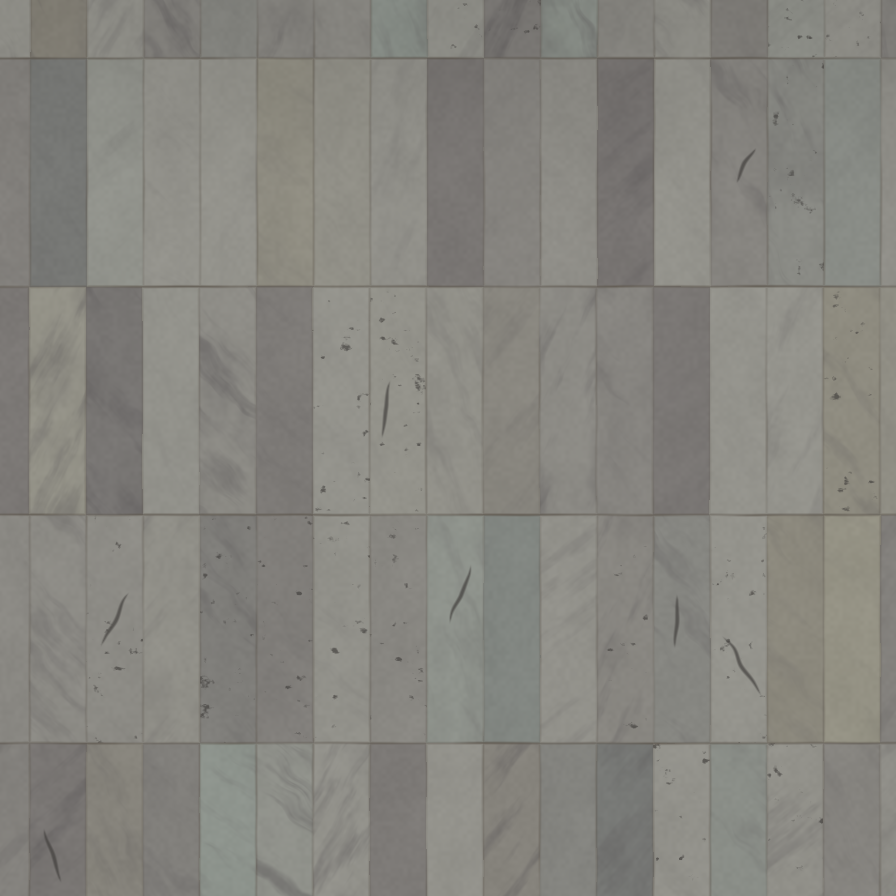
Write a three.js fragment shader that draws this texture.

```glsl
// Wall of narrow upright stone tiles in straight rows, in muted greys.
// A grid gives each tile a hashed tone and tint; stretched noise adds veins,
// and a few tiles get cracks or specks. Thin uneven joints separate them.

#define TILE vec2(0.0633, 0.2548)     // tile width and height
#define ORIGIN vec2(0.0325, 0.1706)   // a corner of the grid
#define JOINT_WIDTH 0.0011            // half width of a joint
#define EDGE_SOFT 0.0016              // smoothing of edges
#define VEIN_DEPTH 0.62
#define CRACK_CHANCE 0.13
#define SPECK_CHANCE 0.16
#define LIGHT_STONE vec3(0.578, 0.575, 0.548)
#define DARK_STONE vec3(0.452, 0.436, 0.430)
#define VEIN_COLOR vec3(0.365, 0.352, 0.355)
#define CRACK_COLOR vec3(0.265, 0.255, 0.245)
#define JOINT_COLOR vec3(0.375, 0.350, 0.315)

varying vec2 vUv;

float hash(vec2 p) {
  vec3 q = fract(vec3(p.xyx) * 0.1031);
  q += dot(q, q.yzx + 33.33);
  return fract((q.x + q.y) * q.z);
}

float noise(vec2 p) {
  vec2 i = floor(p), f = fract(p);
  f = f * f * (3.0 - 2.0 * f);
  return mix(mix(hash(i), hash(i + vec2(1.0, 0.0)), f.x),
             mix(hash(i + vec2(0.0, 1.0)), hash(i + 1.0), f.x), f.y);
}

float fbm(vec2 p) {
  float sum = 0.0, amp = 0.53;
  for (int i = 0; i < 4; i++) {
    sum += amp * noise(p);
    p = p * 2.03 + 17.3;
    amp *= 0.5;
  }
  return sum;
}

vec2 turn(vec2 p, float a) {
  float c = cos(a), s = sin(a);
  return vec2(c * p.x + s * p.y, c * p.y - s * p.x);
}

// Tone and tint of one tile
vec3 stoneColor(vec2 id) {
  vec3 color = mix(LIGHT_STONE, DARK_STONE, 0.9 * pow(hash(id + 3.0), 2.1));
  float tint = hash(id + 41.0);
  color += vec3(0.008, 0.002, -0.026) * smoothstep(0.72, 1.0, tint);
  color += vec3(-0.026, 0.002, 0.002) * smoothstep(0.22, 0.0, tint);
  return color;
}

// Slanted soft veins and cloudy stains, stronger in some tiles
float veins(vec2 p, vec2 id) {
  float side = hash(id + 11.0) < 0.5 ? -1.0 : 1.0;
  float angle = side * mix(0.35, 0.95, hash(id + 12.0));
  vec2 seed = id * 7.31 + 50.0;
  vec2 q = turn(p + 0.008 * (noise(p * 45.0 + seed) - 0.5), angle);
  float streak = smoothstep(0.49, 0.82, fbm(q * vec2(58.0, 11.0) + seed));
  float cloud = smoothstep(0.48, 0.85, fbm(p * vec2(24.0, 14.0) + seed + 9.0));
  float strength = mix(0.12, 1.0, pow(hash(id + 13.0), 2.0));
  return strength * (0.75 * streak + 0.45 * cloud);
}

// One tapered slanted crack
float crack(vec2 p, vec2 id) {
  float angle = (hash(id + 21.0) - 0.6) * 1.5;
  p -= (vec2(hash(id + 22.0), hash(id + 23.0)) - 0.5) * TILE * vec2(0.5, 0.6);
  p = turn(p, angle);
  p.x += 0.005 * (noise(vec2(p.y * 45.0, id.x + 30.0)) - 0.5);
  float halfLength = mix(0.022, 0.042, hash(id + 24.0));
  float along = clamp(abs(p.y) / halfLength, 0.0, 1.0);
  float width = 0.0021 * (1.0 - along * along);
  float line = 1.0 - smoothstep(width - EDGE_SOFT, width + EDGE_SOFT, abs(p.x));
  return line * (1.0 - smoothstep(0.75, 1.0, along));
}

void main() {
  // Tile grid, with each row slightly shifted
  vec2 grid = (vUv - ORIGIN) / TILE;
  grid.x += 0.05 * (hash(vec2(floor(grid.y), 5.0)) - 0.5);
  grid += 0.0009 * (vec2(noise(vUv * 30.0), noise(vUv * 24.0 + 8.0)) - 0.5) / TILE;
  vec2 id = floor(grid) + 20.0;
  vec2 cell = fract(grid);
  vec2 local = (cell - 0.5) * TILE;

  // Stone face
  vec3 color = stoneColor(id);
  color = mix(color, VEIN_COLOR, VEIN_DEPTH * veins(local, id));
  color += 0.030 * (fbm(vUv * vec2(30.0, 22.0) + id * 3.7) - 0.5);
  color += 0.018 * (noise(vUv * 210.0) - 0.5);

  // Cracks and specks
  float cracked = step(hash(id + 31.0), CRACK_CHANCE);
  color = mix(color, CRACK_COLOR, 0.72 * cracked * crack(local, id));
  float speckled = step(hash(id + 37.0), SPECK_CHANCE);
  float speck = smoothstep(0.72, 0.86, fbm(vUv * vec2(75.0, 95.0) + id));
  color = mix(color, CRACK_COLOR, 0.7 * speckled * speck);

  // Faint upright joints and darker, patchy level joints
  vec2 edge = (0.5 - abs(cell - 0.5)) * TILE;
  vec2 joint = 1.0 - smoothstep(vec2(JOINT_WIDTH - EDGE_SOFT), vec2(JOINT_WIDTH + EDGE_SOFT), edge);
  float upright = joint.x * mix(0.12, 0.55, noise(vUv * vec2(16.0, 14.0) + 4.0));
  float level = joint.y * mix(0.35, 1.0, noise(vUv * vec2(26.0, 4.0) + 60.0));
  color = mix(color, JOINT_COLOR, max(upright, level));

  // Soft uneven light
  color *= 1.0 - 0.05 * smoothstep(0.75, 1.0, vUv.y) + 0.02 * (noise(vUv * 3.0) - 0.5);
  gl_FragColor = vec4(color, 1.0);
}
```
